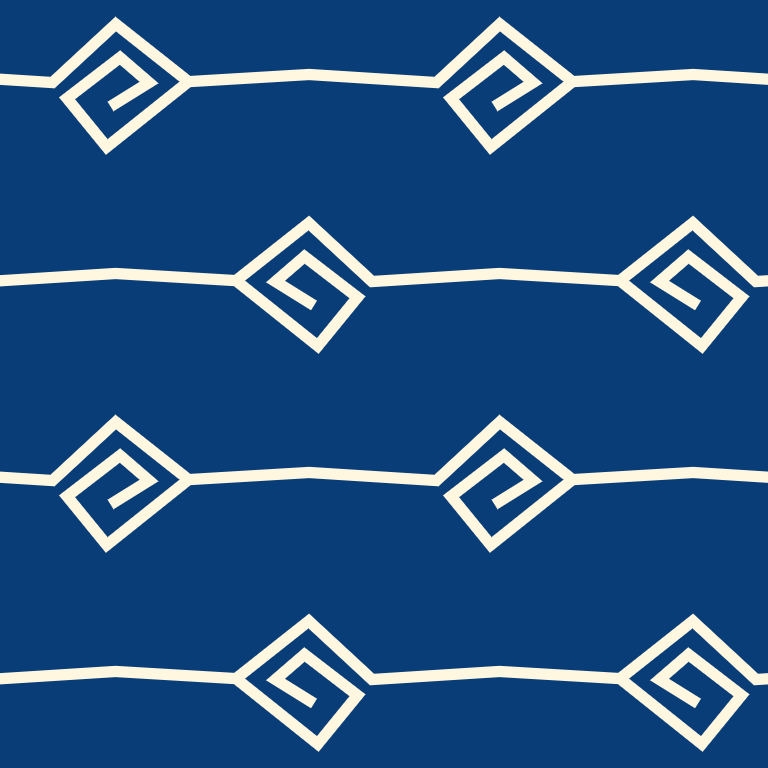
Give the GLSL for this pattern, as a Shadertoy shader.

```glsl
// Rows of cream angular spirals strung on bent wires over deep blue, mirrored on alternate rows.

// One period of wire followed by its spiral, in hundredths of the canvas height
const int COUNT = 10;
const vec2 PATH[COUNT] = vec2[COUNT](
    vec2(-40.52, 0.05), vec2(-24.83, 0.98), vec2(-8.23, -0.07),
    vec2(0.0, 7.55), vec2(9.48, 0.05), vec2(-1.17, -8.46),
    vec2(-6.34, -2.12), vec2(0.56, 3.19), vec2(4.34, -0.07),
    vec2(-0.68, -3.19));

vec2 segmentDir(int i) {
    i = clamp(i, 0, COUNT - 2);
    return normalize(PATH[i + 1] - PATH[i]);
}

// Signed distance to the stroked path, with mitred joints and flat ends
float strokeDistance(vec2 p, float halfWidth) {
    float d = 1e3;
    for (int i = 0; i < COUNT - 1; i++) {
        vec2 dir = segmentDir(i);
        vec2 fromStart = p - PATH[i];
        vec2 fromEnd = p - PATH[i + 1];
        bool isLast = i == COUNT - 2;

        // Each joint is split along the bisector of its two segments
        bool afterStart = dot(fromStart, segmentDir(i - 1) + dir) >= 0.0;
        bool beforeEnd = isLast || dot(fromEnd, dir + segmentDir(i + 1)) <= 0.0;
        if (afterStart && beforeEnd) {
            float band = abs(dir.x * fromStart.y - dir.y * fromStart.x) - halfWidth;
            if (isLast) band = max(band, dot(fromEnd, dir));
            d = min(d, band);
        }
    }
    return d;
}

void mainImage(out vec4 fragColor, in vec2 fragCoord) {
    float pixel = 100.0 / iResolution.y;
    vec2 p = fragCoord * pixel;

    // Rows count downward; odd rows are shifted and mirrored
    float row = round((89.32 - p.y) / 25.91);
    p.y -= 89.32 - 25.91 * row;
    bool mirrored = mod(row, 2.0) > 0.5;
    p.x = mirrored ? 40.21 - p.x : p.x - 15.07;

    // Two copies across, so that each wire meets the previous spiral
    float period = 50.0;
    p.x -= period * round(p.x / period);
    float d = min(strokeDistance(p, 0.735),
                  strokeDistance(p - vec2(period, 0.0), 0.735));

    float ink = clamp(0.5 - d / pixel, 0.0, 1.0);
    vec3 blue = vec3(0.03, 0.24, 0.47);
    vec3 cream = vec3(1.0, 0.97, 0.88);
    fragColor = vec4(mix(blue, cream, ink), 1.0);
}
```
